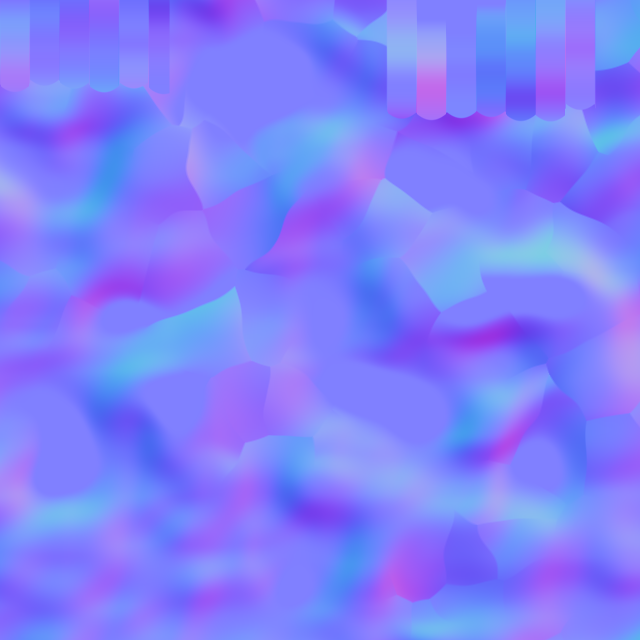
Reproduce this texture map procedurally as a WebGL 1 fragment shader.

```glsl
precision highp float;
// Tangent-space normal map of soft bumps, broken by faceted creases and scalloped columns.
uniform vec2 u_resolution;

vec2 hash2(vec2 p) {
  vec3 q = fract(p.xyx * vec3(0.1031, 0.1030, 0.0973));
  q += dot(q, q.yzx + 33.33);
  return fract((q.xx + q.yz) * q.zy);
}

float corner(vec2 cell, vec2 offset) {
  return dot(hash2(cell) * 2.0 - 1.0, offset);
}

// Gradient noise with a quintic fade
float noise(vec2 p) {
  vec2 i = floor(p), f = p - i;
  vec2 u = f * f * f * (f * (f * 6.0 - 15.0) + 10.0);
  vec2 e = vec2(1.0, 0.0);
  float low = mix(corner(i, f), corner(i + e, f - e), u.x);
  float high = mix(corner(i + e.yx, f - e.yx), corner(i + 1.0, f - 1.0), u.x);
  return mix(low, high, u.y);
}

// Rounded bumps that lean slightly to the right, with levelled hollows
float height(vec2 p) {
  vec2 q = vec2(0.88 * p.x - 0.2 * p.y, p.y) + 17.0;
  q += 0.03 * vec2(noise(q * 4.0), noise(q * 4.0 + 31.0));
  float n = noise(q * 5.9) + 0.27 * noise(q * 11.3 + 7.3);
  return 0.032 * smoothstep(-0.26, 0.42, n);
}

vec2 slope(vec2 p) {
  vec2 e = vec2(0.004, 0.0);
  return vec2(height(p - e) - height(p + e),
              height(p - e.yx) - height(p + e.yx)) / (2.0 * e.x);
}

// Shifts the sampling point toward a cell centre, so that slopes jump at cell borders
vec2 facetSlope(vec2 p, vec2 toCentre, vec2 id, float strength) {
  vec2 shift = 0.35 * toCentre + 0.06 * (hash2(id + 53.0) - 0.5);
  return slope(p + shift * strength);
}

vec2 creasedSlope(vec2 p, float pixel) {
  const float density = 9.0;
  vec2 g = p * density + 0.22 * vec2(noise(p * 13.0), noise(p * 13.0 + 9.0)) + 40.0;
  vec2 base = floor(g), near = vec2(9.0), next = vec2(9.0), nearId = base, nextId = base;
  for (int y = -1; y <= 1; y++) {
    for (int x = -1; x <= 1; x++) {
      vec2 id = base + vec2(float(x), float(y));
      vec2 r = id + hash2(id) - g;
      if (dot(r, r) < dot(near, near)) {
        next = near; nextId = nearId;
        near = r; nearId = id;
      } else if (dot(r, r) < dot(next, next)) {
        next = r; nextId = id;
      }
    }
  }
  float border = dot(0.5 * (near + next), normalize(next - near)) / density;
  float inside = 0.5 + 0.5 * clamp(border / pixel, 0.0, 1.0);

  // Creases come in patches, stronger toward the upper right
  float strength = smoothstep(0.0, 0.35, noise(p * 4.3 + 5.0) + 0.25 * (p.x + p.y - 0.8));
  vec2 a = facetSlope(p, near / density, nearId, strength);
  vec2 b = facetSlope(p, next / density, nextId, strength);
  return mix(b, a, inside);
}

// Vertical strips hanging from the top edge, with rounded lower ends
vec2 addColumns(vec2 slopes, vec2 p, float first, float last, float bottom, float pixel) {
  const float width = 0.0465;
  float u = p.x / width, aa = pixel / width;
  float seam = floor(u + 0.5);
  float side = smoothstep(-aa, aa, u - seam);
  float across = 2.0 * fract(u) - 1.0;
  float ragged = mix(hash2(vec2(seam - 1.0, 3.0)).x, hash2(vec2(seam, 3.0)).x, side);
  float end = bottom + 0.02 * ragged + 0.01 * across * across;
  float mask = smoothstep(-pixel, pixel, p.y - end)
             * smoothstep(-aa, aa, u - first) * smoothstep(-aa, aa, last - u);
  vec2 strip = slope(vec2((seam - 0.5 + side) * 0.055, p.y * 0.9 + 0.1));
  return mix(slopes, strip, mask);
}

void main() {
  vec2 p = gl_FragCoord.xy / u_resolution;
  float pixel = 1.0 / u_resolution.x;

  vec2 slopes = creasedSlope(p, pixel);
  slopes = addColumns(slopes, p, -1.0, 5.7, 0.85, pixel);
  slopes = addColumns(slopes, p, 13.0, 20.0, 0.81, pixel);

  vec3 normal = normalize(vec3(slopes, 1.0));
  gl_FragColor = vec4(0.5 + 0.5 * normal, 1.0);
}
```
